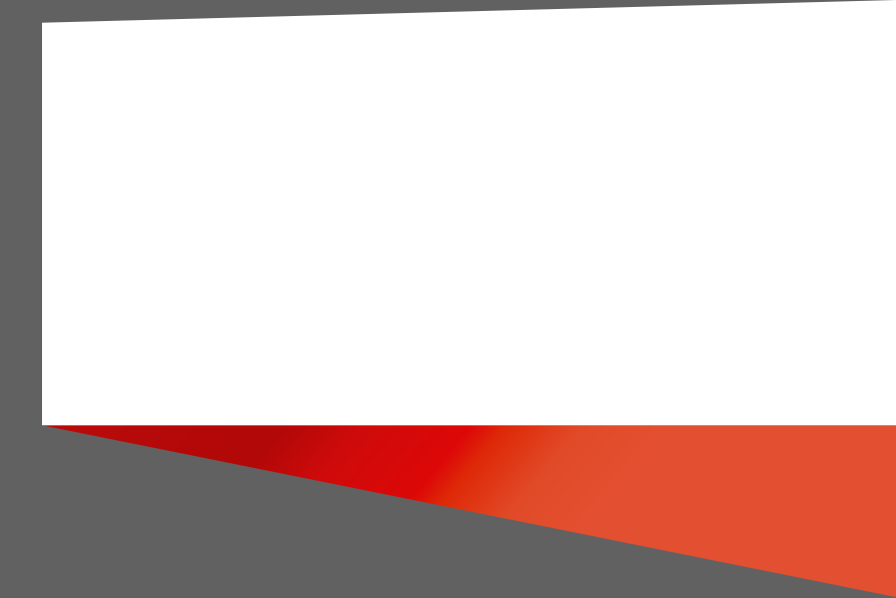
Reproduce this background procedurally as a Shadertoy shader.

```glsl
// Slanted white panel over a red-to-orange wedge on a flat grey ground.

// Corners, as fractions of the canvas
const vec2 PANEL_TOP_LEFT  = vec2(0.0469, 0.9620);
const vec2 PANEL_TOP_RIGHT = vec2(1.0, 1.0);
const vec2 PANEL_LOW_LEFT  = vec2(0.0469, 0.2888);
const vec2 PANEL_LOW_RIGHT = vec2(1.0, 0.2888);
const vec2 WEDGE_TIP_RIGHT = vec2(1.0, 0.0015);

// Colours
const vec3 GREY   = vec3(0.380);
const vec3 WHITE  = vec3(1.0);
const vec3 WINE   = vec3(0.725, 0.040, 0.040);
const vec3 DARK   = vec3(0.700, 0.030, 0.030);
const vec3 RED    = vec3(0.810, 0.040, 0.040);
const vec3 BRIGHT = vec3(0.865, 0.030, 0.030);
const vec3 EMBER  = vec3(0.870, 0.160, 0.030);
const vec3 RUST   = vec3(0.882, 0.290, 0.155);
const vec3 ORANGE = vec3(0.890, 0.315, 0.192);

// How far the colour bands lean as they descend
const float BAND_LEAN = 0.553;

// Smooth coverage of the half plane to the left of the line from a to b
float leftOf(vec2 p, vec2 a, vec2 b) {
    vec2 along = normalize((b - a) * iResolution.xy);
    vec2 offset = (p - a) * iResolution.xy;
    return clamp(along.x * offset.y - along.y * offset.x + 0.5, 0.0, 1.0);
}

// Multi-stop gradient, t runs from left to right
vec3 wedgeColor(float t) {
    vec3 c = mix(WINE, DARK, smoothstep(0.047, 0.320, t));
    c = mix(c, RED,    clamp((t - 0.320) / 0.085, 0.0, 1.0));
    c = mix(c, BRIGHT, clamp((t - 0.405) / 0.122, 0.0, 1.0));
    c = mix(c, EMBER,  clamp((t - 0.527) / 0.039, 0.0, 1.0));
    c = mix(c, RUST,   clamp((t - 0.566) / 0.085, 0.0, 1.0));
    return mix(c, ORANGE, clamp((t - 0.651) / 0.104, 0.0, 1.0));
}

void mainImage(out vec4 fragColor, in vec2 fragCoord) {
    vec2 uv = fragCoord / iResolution.xy;

    // Wedge hanging below the panel
    float belowPanel = leftOf(uv, PANEL_LOW_RIGHT, PANEL_LOW_LEFT);
    float wedge = leftOf(uv, PANEL_LOW_LEFT, WEDGE_TIP_RIGHT) * belowPanel;
    float band = uv.x + BAND_LEAN * (PANEL_LOW_LEFT.y - uv.y);
    vec3 color = mix(GREY, wedgeColor(band), wedge);

    // Panel bounded by its left, top and bottom edges
    float panel = leftOf(uv, PANEL_TOP_RIGHT, PANEL_TOP_LEFT)
                * leftOf(uv, PANEL_TOP_LEFT, PANEL_LOW_LEFT)
                * leftOf(uv, PANEL_LOW_LEFT, PANEL_LOW_RIGHT);
    color = mix(color, WHITE, panel);

    fragColor = vec4(color, 1.0);
}
```
